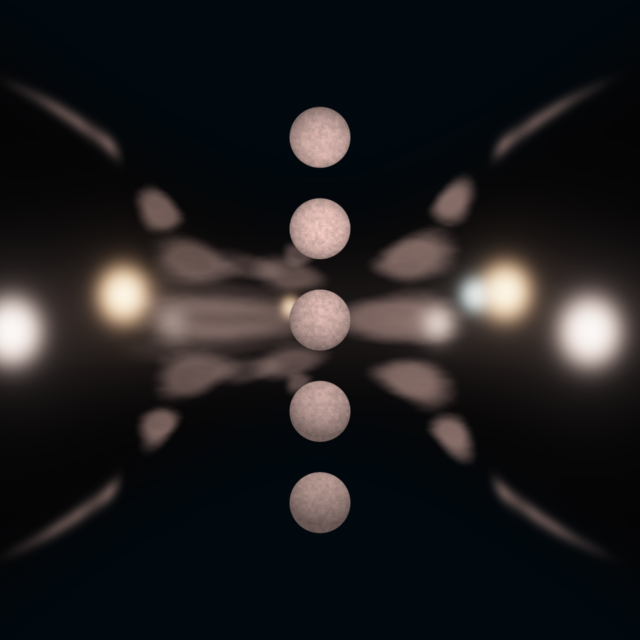
Give the GLSL for this background, as a Shadertoy shader.

```glsl
// A column of five pale moons before a dark, mirrored field of blurred light.
// Soft tapered ellipses, curved streaks and Gaussian lamps build the field;
// the moons are shaded spheres with a mottled surface made from hash noise.

const vec3 NIGHT_BLUE = vec3(0.002, 0.032, 0.055);
const vec3 WARM_BLACK = vec3(0.018, 0.016, 0.020);
const vec3 ROSE = vec3(1.0, 0.80, 0.75);
const vec3 MOON = vec3(0.89, 0.745, 0.715);
const vec3 LAMP_WARM = vec3(1.0, 0.74, 0.53);
const vec3 LAMP_PALE = vec3(1.0, 0.86, 0.81);
const vec3 LAMP_COOL = vec3(0.78, 0.92, 0.95);

const float MIRROR_Y = 0.502;
const float MOON_RADIUS = 0.0477;
const float MOON_SPACING = 0.1427;
const float MOON_LIGHT_Y = 0.67;

// Clouds, repeated above and below the mirror line: x, height, radii.
const int CLOUDS = 10;
const vec4 CLOUD[CLOUDS] = vec4[CLOUDS](
    vec4(0.306, 0.088, 0.064, 0.036), vec4(0.455, 0.067, 0.057, 0.027),
    vec4(0.466, 0.100, 0.023, 0.017), vec4(0.250, 0.168, 0.034, 0.033),
    vec4(0.390, 0.081, 0.055, 0.021), vec4(0.645, 0.098, 0.064, 0.038),
    vec4(0.706, 0.182, 0.035, 0.033), vec4(0.350, 0.000, 0.135, 0.040),
    vec4(0.620, 0.000, 0.105, 0.039), vec4(0.340, 0.036, 0.140, 0.030));
const float CLOUD_LEVEL[CLOUDS] = float[CLOUDS](
    0.37, 0.31, 0.30, 0.45, 0.20, 0.47, 0.50, 0.36, 0.45, 0.12);

// Lamps: centre, radius, strength.
const int LAMPS = 8;
const vec4 LAMP[LAMPS] = vec4[LAMPS](
    vec4(0.193, 0.539, 0.031, 3.6), vec4(0.790, 0.544, 0.031, 3.6),
    vec4(0.454, 0.520, 0.013, 1.8), vec4(0.018, 0.482, 0.036, 3.6),
    vec4(0.922, 0.482, 0.037, 3.6), vec4(0.685, 0.494, 0.023, 1.1),
    vec4(0.268, 0.495, 0.024, 0.40), vec4(0.742, 0.539, 0.021, 1.7));

float hash(vec2 p) {
    vec3 q = fract(vec3(p.xyx) * 0.1031);
    q += dot(q, q.yzx + 33.33);
    return fract((q.x + q.y) * q.z);
}

float noise(vec2 p) {
    vec2 i = floor(p), f = fract(p);
    f = f * f * (3.0 - 2.0 * f);
    return mix(mix(hash(i), hash(i + vec2(1, 0)), f.x),
               mix(hash(i + vec2(0, 1)), hash(i + vec2(1, 1)), f.x), f.y);
}

float fbm(vec2 p) {
    float sum = 0.0, amp = 0.5;
    for (int i = 0; i < 4; i++) {
        sum += amp * noise(p);
        p = p * 2.03 + 17.0;
        amp *= 0.5;
    }
    return sum / 0.9375;
}

vec3 screen(vec3 a, vec3 b) { return 1.0 - (1.0 - a) * (1.0 - b); }

// Ellipse that rises and widens away from the central axis.
float cloud(vec2 p, vec4 c, float grain) {
    float side = sign(c.x - 0.5);
    vec2 d = p - c.xy;
    d.y -= 2.2 * c.y * side * d.x;
    d /= c.zw;
    d.y /= 1.0 + 0.3 * clamp(side * d.x, -1.0, 1.0);
    return smoothstep(1.25, 0.40, length(d) + 0.45 * (grain - 0.5));
}

// Curved streak, brightest at its inner end.
float streak(vec2 p) {
    float v = abs(p.x - 0.5) - (p.x < 0.5 ? 0.322 : 0.280);
    float curve = 0.266 + 0.78 * v - v * v;
    float across = (p.y - curve) / mix(0.016, 0.011, clamp(v * 6.0, 0.0, 1.0));
    float along = smoothstep(-0.022, 0.012, v) * smoothstep(0.21, 0.0, v);
    float knots = 0.65 + 0.6 * noise(vec2(v * 32.0, 4.0));
    return 0.42 * exp(-across * across) * along * knots;
}

vec3 lamps(vec2 p) {
    vec3 light = vec3(0);
    for (int i = 0; i < LAMPS; i++) {
        vec4 lamp = LAMP[i];
        vec3 tint = i < 3 ? LAMP_WARM : (i < 7 ? LAMP_PALE : LAMP_COOL);
        float d = length((p - lamp.xy) * vec2(1.0, 0.9)) / lamp.z;
        light += tint * lamp.w * (exp(-d * d) + 0.12 * exp(-d / 1.3));
    }
    return light;
}

void mainImage(out vec4 fragColor, in vec2 fragCoord) {
    vec2 p = (fragCoord - 0.5 * iResolution.xy) / iResolution.y + 0.5;
    float pixel = 1.0 / iResolution.y;
    vec2 m = vec2(p.x, abs(p.y - MIRROR_Y));

    // Blue night outside a warm, dark hourglass
    float hourglass = m.y - length(vec2(0.18, 0.8 * (p.x - 0.5)));
    vec3 col = mix(WARM_BLACK, NIGHT_BLUE, smoothstep(-0.12, 0.10, hourglass));
    col += 0.085 * ROSE * exp(-pow(m.y / 0.10, 2.0));

    // Clouds and streaks
    float grain = fbm(p * vec2(14.0, 38.0));
    for (int i = 0; i < CLOUDS; i++) {
        float level = CLOUD_LEVEL[i] * (0.85 + 0.3 * grain);
        col = screen(col, ROSE * level * cloud(m, CLOUD[i], grain));
    }
    col = screen(col, ROSE * streak(m));

    // Lamps burn out softly to white
    col = screen(col, 1.0 - exp(-lamps(p)));

    // Moons
    for (int i = -2; i <= 2; i++) {
        vec2 centre = vec2(0.5, 0.5 + float(i) * MOON_SPACING);
        vec2 q = (p - centre) / MOON_RADIUS;
        float r = length(q);
        vec3 normal = vec3(q, sqrt(max(0.0, 1.0 - r * r)));
        vec3 toLight = normalize(vec3(0.12, 2.2 * (MOON_LIGHT_Y - centre.y), 1.0));
        float shade = mix(0.60, 1.02, max(0.0, dot(normal, toLight)));
        shade *= 1.0 - 0.08 * abs(float(i) - 1.0);
        shade *= 0.88 + 0.24 * fbm(q * 9.0 + float(i) * 7.0 + 40.0);
        float edge = smoothstep(pixel, -pixel, (r - 1.0) * MOON_RADIUS);
        col = mix(col, MOON * shade, edge);
    }
    fragColor = vec4(clamp(col, 0.0, 1.0), 1.0);
}
```
